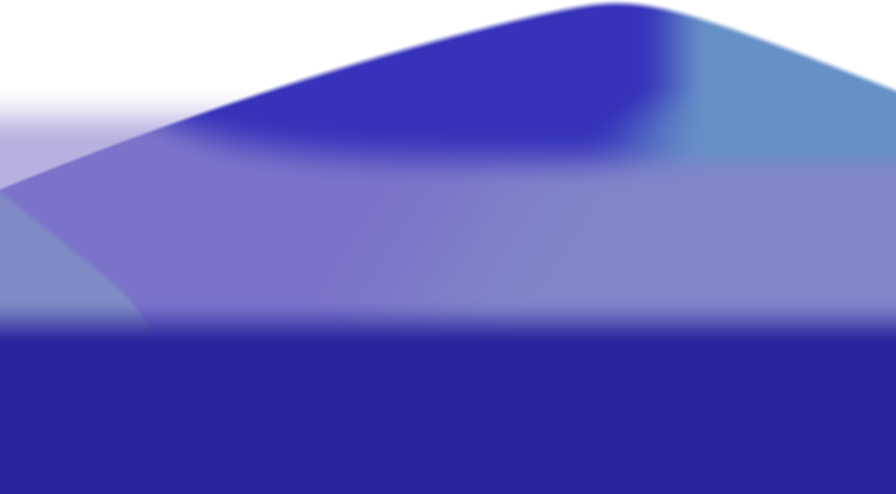
Give the GLSL for this background, as a Shadertoy shader.

```glsl
// A soft layered landscape: white sky, one blue peak with a pale right flank,
// a violet mist band and a deep indigo floor. Each layer is a closed-form
// edge in canvas units (0 to 1), blended from back to front.

#define SUMMIT     vec2(0.6875, 0.993)
#define RIDGE_SOFT 0.009
#define HAZE_LEVEL 0.765
#define MIST_LEVEL 0.675
#define MIST_SOFT  0.060
#define FLOOR_LEVEL 0.345
#define FLOOR_SOFT  0.050

const vec3 SKY    = vec3(1.0);
const vec3 HAZE   = vec3(0.72, 0.69, 0.88);
const vec3 PEAK   = vec3(0.21, 0.20, 0.73);
const vec3 FLANK  = vec3(0.40, 0.57, 0.78);
const vec3 VIOLET = vec3(0.48, 0.45, 0.79);
const vec3 MIST   = vec3(0.50, 0.52, 0.79);
const vec3 WEDGE  = vec3(0.50, 0.54, 0.77);
const vec3 GROUND = vec3(0.145, 0.14, 0.607);

// 1 below the given level, 0 above it, with a soft edge.
float below(float y, float level, float soft) {
    return 1.0 - smoothstep(level - soft, level + soft, y);
}

// Rounded drop with distance from the summit, straight further out.
float roundedDrop(float d, float slope, float radius) {
    return slope * (sqrt(d * d + radius * radius) - radius);
}

float ridgeHeight(float x) {
    float d = x - SUMMIT.x;
    float drop = d < 0.0 ? roundedDrop(d, 0.40, 0.04) + 0.248 * d * d
                         : roundedDrop(d, 0.74, 0.085);
    return SUMMIT.y - drop;
}

// Peak, its pale flank and the mist that covers the lower slope.
vec3 mountainColor(vec2 p) {
    float flankStart = mix(0.64, 0.71, smoothstep(0.70, 0.84, p.y));
    float flank = smoothstep(flankStart, 0.795, p.x);
    vec3 slope = mix(PEAK, FLANK, flank);

    float mistTop = MIST_LEVEL + 0.075 * exp(-10.0 * (p.x - 0.195));
    float mistSoft = mix(MIST_SOFT, 0.035, flank);
    float mistTint = smoothstep(0.36, 0.64, p.x - 0.35 * (p.y - 0.5));
    vec3 mist = mix(VIOLET, MIST, mistTint);
    return mix(slope, mist, below(p.y, mistTop, mistSoft));
}

void mainImage(out vec4 fragColor, in vec2 fragCoord) {
    vec2 p = fragCoord / iResolution.xy;

    // Sky with low haze
    vec3 color = mix(SKY, HAZE, below(p.y, HAZE_LEVEL, 0.060));

    // Mountain; the ridge sharpens towards the left
    float ridgeSoft = RIDGE_SOFT * mix(0.55, 1.0, smoothstep(0.1, 0.4, p.x));
    color = mix(color, mountainColor(p), below(p.y, ridgeHeight(p.x), ridgeSoft));

    // Grey-blue wedge at the left, its edge steepening near the floor
    float wedgeTop = 0.612 - 1.46 * p.x - 18.0 * pow(max(p.x - 0.125, 0.0), 2.0);
    color = mix(color, WEDGE, below(p.y, wedgeTop, 0.010));

    // Floor
    color = mix(color, GROUND, below(p.y, FLOOR_LEVEL, FLOOR_SOFT));

    fragColor = vec4(color, 1.0);
}
```
